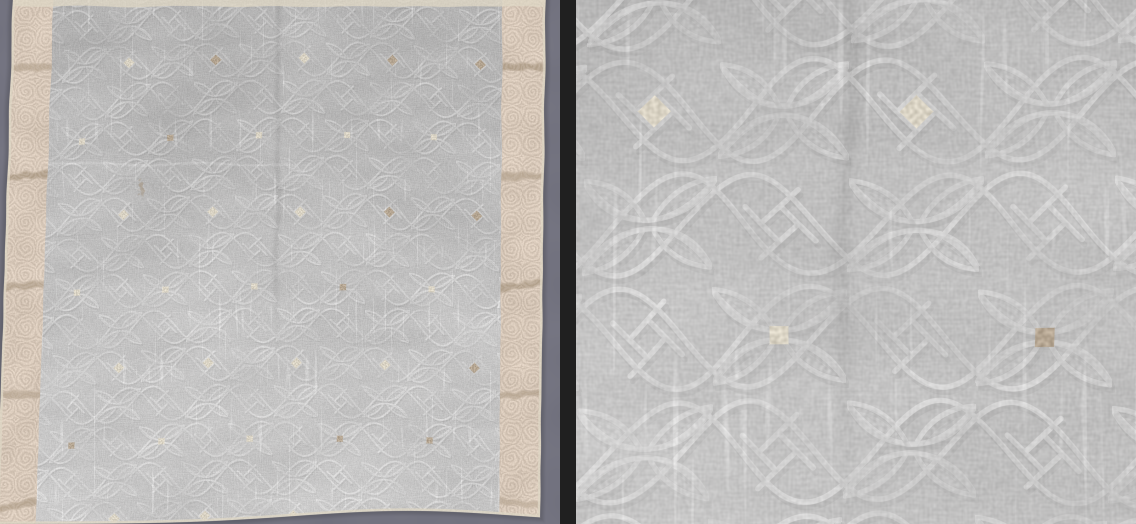
Left: the whole. Right: its middle third, enlarged.
Give the GLSL for this pattern, as a WebGL 2 fragment shader.

```glsl
#version 300 es
precision highp float;

#define SPAN 720.0                // canvas height in cloth units
#define CELL vec2(60.5, 52.2)     // spacing of knots and flowers
#define WAVE_HEIGHT 23.0
#define LINE_WIDTH 1.25           // half width of raised cord
#define RELIEF 0.085
#define WEAVE 0.035
#define CLOTH vec3(0.745, 0.743, 0.742)
#define BORDER vec3(0.84, 0.78, 0.72)
#define BAND vec3(0.62, 0.55, 0.46)
#define CREAM vec3(0.87, 0.84, 0.77)
#define BACKDROP vec3(0.45, 0.45, 0.50)

uniform vec2 u_resolution;
out vec4 fragColor;

const float PI = 3.14159;
float pixelSize;

float hash(vec2 p) {
  vec3 q = fract(p.xyx * vec3(0.1031, 0.103, 0.0973));
  q += dot(q, q.yzx + 33.33);
  return fract((q.x + q.y) * q.z);
}

vec2 gradient(vec2 p) {
  float angle = 2.0 * PI * hash(p);
  return vec2(cos(angle), sin(angle));
}

float noise(vec2 p) {
  vec2 i = floor(p), f = fract(p);
  vec2 u = f * f * f * (f * (f * 6.0 - 15.0) + 10.0);
  vec2 e = vec2(1.0, 0.0);
  float low = mix(dot(gradient(i), f), dot(gradient(i + e), f - e), u.x);
  float high = mix(dot(gradient(i + e.yx), f - e.yx), dot(gradient(i + 1.0), f - 1.0), u.x);
  return mix(low, high, u.y);
}

float fill(float d) { return smoothstep(0.7, -0.7, d / pixelSize); }
float cord(float d) { return fill(abs(d) - LINE_WIDTH); }

float segment(vec2 p, vec2 a, vec2 b) {
  vec2 d = b - a;
  return length(p - a - d * clamp(dot(p - a, d) / dot(d, d), 0.0, 1.0));
}

// Lattice coordinates, following the slight sag of the cloth
vec2 lattice(vec2 p) {
  float sag = (p.x - 400.0) / 240.0;
  float y = p.y + 6.0 * sag * sag + 3.0 * noise(p / 90.0);
  float x = p.x - 402.7 - 0.024 * y + 3.0 * noise(p / 80.0 + 7.0);
  return vec2(x / (61.6 - 0.002 * y), (y - 639.0) / CELL.y);
}

bool isKnot(vec2 id) { return mod(id.x + id.y, 2.0) < 0.5; }

float leaf(vec2 l, float halfLength, float halfWidth) {
  float t = l.x / halfLength;
  return abs(abs(l.y) - halfWidth * max(1.0 - t * t, 0.0)) + max(abs(l.x) - halfLength, 0.0);
}

// Raised cords: crossing waves, pinwheel knots and four-leaf flowers
float stitching(vec2 p) {
  vec2 g = lattice(p), id = round(g), c = (g - id) * CELL;
  float h = 0.0;
  for (float side = -1.0; side < 2.0; side += 2.0) {
    float phase = PI * (g.x - id.y) + side * 0.73;
    float slope = WAVE_HEIGHT * PI / CELL.x * sin(phase);
    float d = (c.y - side * WAVE_HEIGHT * cos(phase)) / sqrt(1.0 + slope * slope);
    h = max(h, cord(d));
  }
  if (isKnot(id)) {
    vec2 r = vec2(c.x + c.y, c.y - c.x) * 0.7071;
    for (int k = 0; k < 4; k++) {
      h = max(h, cord(segment(r, vec2(-6.0, 6.0), vec2(17.0, 6.0))));
      r = vec2(-r.y, r.x);
    }
  } else {
    vec2 q = abs(c), axis = vec2(0.827, 0.562), m = q - vec2(16.0, 11.5);
    vec2 l = vec2(dot(m, axis), dot(m, vec2(-axis.y, axis.x)));
    float arc = (q.y - 2.0 - 0.021 * q.x * q.x) / sqrt(1.0 + 0.0018 * q.x * q.x);
    h = max(h, cord(abs(arc) + max(q.x - 29.0, 0.0)));
    h = max(h, 0.9 * cord(leaf(l, 17.0, 4.6)));
    h = max(h, 0.45 * cord(leaf(l, 11.0, 1.8)) * (0.6 + 0.4 * sin(l.x * 1.8)));
  }
  return h * clamp(0.7 + 0.9 * noise(p / 45.0 + 3.0), 0.25, 1.0);
}

vec3 clothColor(vec2 p) {
  float tone = 0.025 - 0.065 * smoothstep(150.0, 720.0, p.y) + 0.045 * noise(p / vec2(170.0, 110.0));
  tone += 0.03 * noise(p / vec2(90.0, 24.0) + 11.0);
  tone += WEAVE * (noise(p * vec2(0.13, 0.7)) + noise(p * vec2(0.7, 0.16) + 40.0) + noise(p * 0.6));
  tone += 0.06 * smoothstep(0.3, 0.55, noise(p * vec2(0.25, 0.012) + 5.0));
  // Folds
  float wander = 6.0 * noise(p.yx / 80.0);
  tone -= 0.045 * exp(-pow((p.x - 381.0 + wander) / 4.0, 2.0)) * smoothstep(180.0, 380.0, p.y);
  tone += 0.05 * exp(-pow((p.y - 494.0 + wander) / 1.8, 2.0)) * smoothstep(450.0, 370.0, p.x);
  tone += RELIEF * stitching(p) - 0.4 * RELIEF * stitching(p + vec2(-1.2, 2.4));
  vec3 color = CLOTH + tone;
  // Woven spots: diamonds on knots, squares on flowers, on alternate rows
  vec2 g = lattice(p), id = round(g), c = (g - id) * CELL;
  float row = mod(id.y, 4.0);
  bool knot = isKnot(id);
  float spot = knot ? (abs(c.x) + abs(c.y) - 7.5) * 0.7071 : max(abs(c.x), abs(c.y)) - 4.2;
  float present = float((knot && row < 0.5) || (!knot && abs(row - 2.0) < 0.5));
  vec3 thread = mix(CREAM, BAND + 0.08, step(0.55, hash(id + 20.0))) + 0.16 * noise(p * 0.45);
  color = mix(color, thread, 0.85 * present * fill(spot));
  float stain = length((p - vec2(194.0, 461.0)) / vec2(4.5, 12.0)) + noise(p / 5.0);
  return mix(color, BAND, 0.5 * smoothstep(1.1, 0.3, stain));
}

// Embossed scrolls crossed by tarnished bands
vec3 borderColor(vec2 p, float side) {
  vec2 c = mod(p + vec2(8.0, 0.0), vec2(29.0, 36.0)) - vec2(14.5, 18.0);
  float scroll = sin(length(c) * 1.15 + atan(c.y, c.x) + 4.0 * noise(p / 9.0));
  vec3 color = BORDER + 0.035 * scroll + 0.05 * noise(p * 0.45) + 0.04 * noise(p / 40.0);
  for (float i = 0.0; i < 5.0; i++) {
    float seed = hash(vec2(i, side + 3.0));
    float tilt = (seed - 0.3) * 0.16 * i;
    float x = p.x - mix(36.0, 716.0, side);
    float d = p.y - 628.0 + 150.0 * i - tilt * x + 5.0 * noise(p / 14.0);
    color = mix(color, BAND, (0.4 + 0.4 * seed) * smoothstep(7.0, 2.0, abs(d)) * (0.75 + 0.25 * scroll));
  }
  return color;
}

void main() {
  pixelSize = SPAN / u_resolution.y;
  vec2 p = gl_FragCoord.xy * pixelSize;

  // Cloth outline and inner border edges
  float ripple = 2.0 * noise(vec2(p.y / 60.0, 2.0));
  float left = max(0.031 * (p.y - 150.0), -6.0) + ripple;
  float right = 742.0 + 0.011 * p.y + ripple;
  float bottom = 18.0 * exp(-pow((p.x - 560.0) / 220.0, 2.0));
  float inside = min(min(p.x - left, right - p.x), p.y - bottom);
  float innerLeft = 49.0 + 0.034 * p.y + ripple, innerRight = 686.0 + 0.006 * p.y + ripple;
  float panel = min(p.x - innerLeft, innerRight - p.x);

  vec3 color = mix(borderColor(p, step(400.0, p.x)), clothColor(p), fill(-panel));
  float hem = max(fill(inside - 3.5), fill(711.0 - p.y + 3.0 * noise(p / 70.0)));
  color = mix(color, CREAM + 0.03 * noise(p * 0.4), 0.8 * hem);
  vec3 backdrop = BACKDROP + 0.02 * noise(p / 60.0);
  backdrop *= 1.0 - 0.15 * smoothstep(-9.0, 0.0, inside);
  fragColor = vec4(mix(backdrop, color, fill(-inside)), 1.0);
}
```
